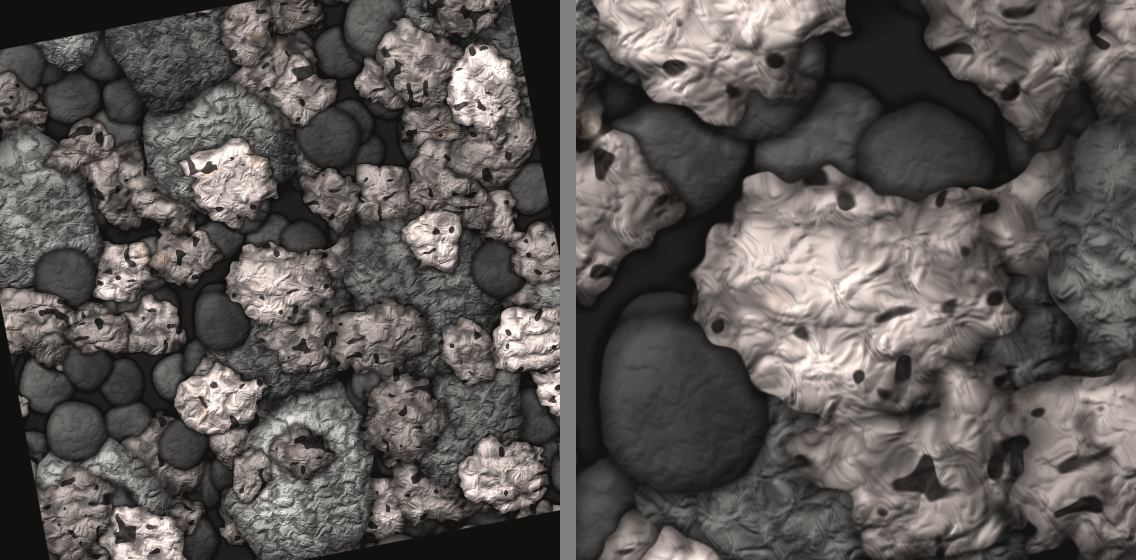
Left, the full canvas; right, a detail of the centre.
Write a Shadertoy shader that draws this texture.

```glsl
// Tilted tray of volcanic gravel: grey boulders, pitted pinkish clinkers, smooth dark pebbles.

const float TILT = 0.19;            // tray rotation in radians
const float TRAY_HALF = 0.498;      // half side of the tray
const float EDGE = 0.0016;          // softness of outlines
const float RELIEF_STEP = 0.002;    // sampling distance for slopes
const float SHADOW_REACH = 1.20;    // contact shadow, in stone radii
const float SHADOW_FLOOR = 0.38;
const float AMBIENT = 0.34;
const float DIFFUSE = 0.82;
const vec3 LIGHT = vec3(-0.35, 0.50, 0.79);
const vec3 BORDER = vec3(0.062, 0.062, 0.060);
const vec3 GROUND = vec3(0.125, 0.122, 0.118);
const vec3 DARKEST = vec3(0.066, 0.066, 0.063);
const vec3 RUST = vec3(0.60, 0.46, 0.34);
const float TAU = 6.2831853;

struct Kind {
    vec3 tone;
    float toneMin, toneMax;         // brightness range between stones
    float radiusMin, radiusMax;
    float angular, rough;           // faceting and raggedness of the outline
    float grain, bump, pits;        // relief frequency, slope strength, pit depth
};

const Kind BOULDER = Kind(vec3(0.395, 0.390, 0.380), 0.82, 1.75, 0.120, 0.18, 0.95, 0.22, 52.0, 0.0040, 0.0);
const Kind CLINKER = Kind(vec3(0.635, 0.592, 0.572), 0.78, 1.34, 0.050, 0.090, 0.92, 0.42, 36.0, 0.0046, 0.7);
const Kind PEBBLE = Kind(vec3(0.315, 0.308, 0.300), 0.78, 1.30, 0.042, 0.060, 0.30, 0.08, 60.0, 0.0012, 0.0);

float hash(vec2 p) {
    return fract(sin(dot(p, vec2(127.1, 311.7))) * 43758.5453);
}

float noise(vec2 p) {
    vec2 i = floor(p), f = fract(p);
    f = f * f * (3.0 - 2.0 * f);
    return mix(mix(hash(i), hash(i + vec2(1, 0)), f.x),
               mix(hash(i + vec2(0, 1)), hash(i + vec2(1, 1)), f.x), f.y);
}

mat2 turn(float a) {
    float c = cos(a), s = sin(a);
    return mat2(c, -s, s, c);
}

// Billowed noise on a warped domain: lumps separated by winding creases
float lumps(vec2 p, float freq) {
    p += 0.45 / freq * vec2(noise(p * freq * 1.7), noise(p * freq * 1.7 + 31.0));
    float sum = 0.0, amp = 1.0;
    for (int i = 0; i < 4; i++) {
        sum += amp * abs(2.0 * noise(p * freq) - 1.0);
        p = turn(0.6) * p + 3.7;
        freq *= 1.9;
        amp *= 0.58;
    }
    return sum;
}

// Downhill slope in xy, height in z
vec3 relief(vec2 p, float freq) {
    float h = lumps(p, freq);
    float hx = lumps(p + vec2(RELIEF_STEP, 0), freq);
    float hy = lumps(p + vec2(0, RELIEF_STEP), freq);
    return vec3((h - hx) / RELIEF_STEP, (h - hy) / RELIEF_STEP, h);
}

// Distance that reaches 1 at the outline: a soft polygon blended with a circle
float outline(vec2 q, float seed, float angular) {
    float sum = 0.0;
    for (int i = 0; i < 6; i++) {
        float k = float(i);
        float a = (k + 0.7 * hash(vec2(seed, k))) * TAU / 6.0;
        float reach = mix(0.74, 1.10, hash(vec2(k, seed + 5.0)));
        sum += pow(max(dot(q, vec2(cos(a), sin(a))) / reach, 0.0) + 1e-3, 11.0);
    }
    return mix(length(q), pow(sum, 1.0 / 11.0), angular);
}

vec3 shade(Kind k, vec3 tone, vec2 q, float d, vec3 surface, float pit) {
    vec3 n = normalize(vec3(q * (0.15 + 0.5 * d) + surface.xy * k.bump, 0.9));
    float light = AMBIENT + DIFFUSE * max(dot(n, LIGHT), 0.0);
    float crease = mix(0.66, 1.24, smoothstep(0.15, 1.1, surface.z));
    float rim = 1.0 - 0.48 * smoothstep(0.75, 1.04, d);
    return tone * light * mix(1.0, crease, min(k.bump * 250.0, 1.0)) * rim * (1.0 - k.pits * pit);
}

// Paints one layer of jittered stones, each with a contact shadow
void scatter(inout vec3 col, vec2 p, Kind k, float cell, float density, float seed, vec3 surface) {
    float wf = 4.5 / cell;
    vec2 warp = vec2(noise(p * wf), noise(p * wf + 57.0)) - 0.5;
    warp += 0.4 * (vec2(noise(p * wf * 2.7), noise(p * wf * 2.7 + 19.0)) - 0.5);
    float pit = smoothstep(0.76, 0.86, noise(p * 66.0 + warp));
    float rust = k.pits * 0.5 * smoothstep(0.86, 0.97, noise(p * 23.0 + 8.0));
    float mottle = mix(0.80, 1.20, noise(p * 24.0 + seed));
    vec2 home = floor(p / cell);
    for (int y = -1; y <= 1; y++)
    for (int x = -1; x <= 1; x++) {
        vec2 id = home + vec2(x, y);
        vec2 key = id + seed;
        if (hash(key) > density) continue;
        vec2 jitter = vec2(hash(key + 17.3), hash(key + 41.9)) - 0.5;
        vec2 centre = (id + 0.5 + 0.6 * jitter) * cell;
        float radius = mix(k.radiusMin, k.radiusMax, hash(key + 63.7));
        vec2 local = (p - centre) / radius;
        if (length(local) > 1.9) continue;
        vec2 q = turn(TAU * hash(key + 29.1)) * local;
        q.x *= mix(1.0, 1.0 + 0.35 * k.angular, hash(key + 71.3));
        float d = outline(q + k.rough * warp, hash(key + 83.9) * 50.0, k.angular);
        col *= mix(SHADOW_FLOOR, 1.0, smoothstep(0.95, SHADOW_REACH, d));
        float bright = hash(key + 97.1);
        vec3 tone = mix(k.tone, RUST, rust) * mottle * mix(k.toneMin, k.toneMax, bright * bright);
        float cover = 1.0 - smoothstep(-EDGE, EDGE, (d - 1.0) * radius);
        col = mix(col, shade(k, tone, local, d, surface, pit), cover);
    }
}

void mainImage(out vec4 fragColor, in vec2 fragCoord) {
    vec2 p = turn(TILT) * (fragCoord - 0.5 * iResolution.xy) / iResolution.y;
    vec3 boulder = relief(p + 4.0, BOULDER.grain);
    vec3 clinker = relief(p + 7.0, CLINKER.grain);
    vec3 pebble = relief(p + 2.0, PEBBLE.grain);

    // Layers from the bottom of the heap to the top
    vec3 col = GROUND;
    scatter(col, p + 1.37, PEBBLE, 0.100, 1.00, 3.0, pebble);
    scatter(col, p + 2.71, CLINKER, 0.125, 0.75, 11.0, clinker);
    scatter(col, p + 3.19, BOULDER, 0.300, 0.85, 23.0, boulder);
    scatter(col, p + 5.43, PEBBLE, 0.165, 0.36, 37.0, pebble);
    scatter(col, p + 6.83, CLINKER, 0.150, 0.56, 47.0, clinker);

    float outside = max(abs(p.x), abs(p.y)) - TRAY_HALF;
    col = mix(max(col, DARKEST), BORDER, smoothstep(-EDGE, EDGE, outside));
    fragColor = vec4(min(col, 1.0), 1.0);
}
```
